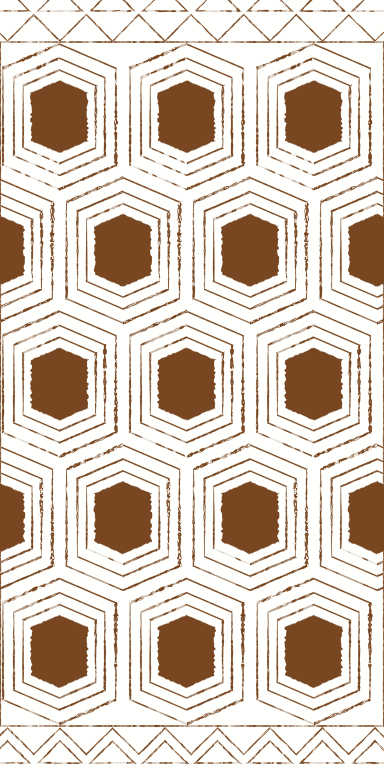
Reproduce this pattern procedurally as a WebGL 2 fragment shader.

```glsl
#version 300 es
precision highp float;

uniform vec2 u_resolution;
out vec4 fragColor;

const vec3 PAPER = vec3(1.0, 1.0, 0.992);
const vec3 BROWN = vec3(0.47, 0.28, 0.13);

const vec2 PITCH = vec2(0.331, 0.348);
const float COLUMN_X = 0.4857;
const float HEX_SLOPE = 0.43;
const float HEX_SQUASH = 0.777;
const float CORE_RADIUS = 0.0735;
const float RING_RADIUS[3] = float[](0.0945, 0.1185, 0.147);

// Sides run counterclockwise from the right one
const float SIDE_WEIGHT[6] = float[](0.9, 0.1, 0.65, 0.5, 0.1, 0.6);
const float SIDE_GAPS[6] = float[](0.12, 0.0, 0.6, 0.15, 0.85, 0.3);

const float FRAME_LOW = 0.1094;
const float FRAME_HIGH = 1.8906;
const float ZIGZAG_PERIOD = 0.1367;
const float ZIGZAG_X = 0.1563;

float hash(vec2 p) {
    vec3 q = fract(p.xyx * 0.1031);
    q += dot(q, q.yzx + 33.33);
    return fract((q.x + q.y) * q.z);
}

float noise(vec2 p) {
    vec2 i = floor(p), f = fract(p);
    f = f * f * (3.0 - 2.0 * f);
    return mix(mix(hash(i), hash(i + vec2(1, 0)), f.x),
               mix(hash(i + vec2(0, 1)), hash(i + vec2(1, 1)), f.x), f.y);
}

float fill(float dist, float soft) {
    return 1.0 - smoothstep(-soft, soft, dist);
}

// Dry brush line: ragged edges, flecks and gaps along its length
float brush(float dist, float along, float halfWidth, float rough, float gaps, float seed, float soft) {
    float ragged = noise(vec2(along * 160.0, seed)) - 0.5;
    float drift = noise(vec2(along * 55.0, seed + 5.3)) - 0.5;
    float width = halfWidth * (1.0 + rough * ragged);
    float ink = fill(abs(dist + 0.0022 * rough * drift) - width, soft);
    float fleck = noise(vec2(along * 190.0, dist * 420.0 + seed));
    ink *= 1.0 - 0.8 * rough * smoothstep(0.66, 0.82, fleck);
    float dry = noise(vec2(along * 95.0, seed + 11.7));
    return ink * mix(1.0, smoothstep(0.35, 0.65, dry), gaps);
}

int hexSide(vec2 p, bool upright) {
    if (upright) return p.x > 0.0 ? 0 : 3;
    if (p.y > 0.0) return p.x > 0.0 ? 1 : 2;
    return p.x > 0.0 ? 5 : 4;
}

// Solid core with three brushed rings
float hexMotif(vec2 p, float row, float soft) {
    vec2 a = abs(p);
    float slanted = (a.y + HEX_SLOPE * a.x) * HEX_SQUASH;
    bool upright = a.x > slanted;
    float radius = max(a.x, slanted);
    float along = upright ? p.y : p.x;
    float scale = upright ? 1.0 : 0.846;
    int side = hexSide(p, upright);

    float edgeNoise = noise(vec2(along * 170.0, float(side) * 9.0 + row)) - 0.5;
    float ink = fill(radius - CORE_RADIUS + edgeNoise * (upright ? 0.006 : 0.002), soft);

    for (int i = 0; i < 3; i++) {
        float ring = float(i);
        float seed = float(side) * 7.0 + ring * 43.0 + row * 101.0 + 300.0;
        float chance = hash(vec2(seed, 3.0));
        float weight = SIDE_WEIGHT[side] * mix(0.5, 1.0, ring * 0.5) * mix(0.6, 1.15, chance);
        float gaps = SIDE_GAPS[side] * smoothstep(0.15, 0.6, chance);
        float lean = chance > 0.5 ? 1.0 : -1.0;
        float taper = smoothstep(-1.0, 0.4, lean * along / RING_RADIUS[i]);
        float halfWidth = mix(0.0016, 0.0046, weight) * (upright ? mix(0.35, 1.0, taper) : 1.0);
        float dist = (radius - RING_RADIUS[i]) / scale;
        ink = max(ink, brush(dist, along, halfWidth, min(1.0, weight * 1.5), gaps, seed, soft));
    }
    return ink;
}

float hexField(vec2 p, float soft) {
    float ink = 0.0;
    for (int i = -2; i <= 2; i++) {
        float row = float(i);
        float shift = COLUMN_X + 0.5 * PITCH.x * mod(row, 2.0);
        float x = mod(p.x - shift + 0.5 * PITCH.x, PITCH.x) - 0.5 * PITCH.x;
        ink = max(ink, hexMotif(vec2(x, p.y - 1.0 - row * PITCH.y), row, soft));
    }
    return ink;
}

// Zigzag with a row of triangles; direction is the way the zigzag climbs
float borderBand(vec2 p, float zigzagY, float direction, float baseY, float soft) {
    float x = abs(fract((p.x - ZIGZAG_X) / ZIGZAG_PERIOD + 0.5) - 0.5) * ZIGZAG_PERIOD;
    float zigzag = (p.y - zigzagY - direction * x) * 0.707;
    float leg = (p.y - baseY - 0.0573 + x) * 0.707;
    float base = baseY - p.y;
    float gaps = base > leg ? 0.75 : 0.15;
    float ink = brush(zigzag, p.x, 0.0018, 0.6, 0.1, 21.0 + direction, soft);
    return max(ink, brush(max(base, leg), p.x, 0.0019, 0.7, gaps, 57.0 + direction, soft));
}

float frameLines(vec2 p, float soft) {
    float level = min(abs(p.y - FRAME_LOW), abs(p.y - FRAME_HIGH));
    float ink = brush(level, p.x, 0.0018, 0.7, 0.15, 71.0, soft);
    float sides = brush(min(p.x, 1.0 - p.x) - 0.0013, p.y, 0.0014, 0.4, 0.1, 83.0, soft);
    return max(ink, sides * step(FRAME_LOW, p.y) * step(p.y, FRAME_HIGH));
}

void main() {
    vec2 p = gl_FragCoord.xy / u_resolution * vec2(1.0, 2.0);
    float soft = 0.7 / u_resolution.x;
    float ink = max(hexField(p, soft), frameLines(p, soft));
    if (p.y < FRAME_LOW) ink = max(ink, borderBand(p, 0.104, -1.0, 0.013, soft));
    if (p.y > FRAME_HIGH) ink = max(ink, borderBand(p, 1.893, 1.0, 1.9714, soft));
    fragColor = vec4(mix(PAPER, BROWN, ink), 1.0);
}
```
